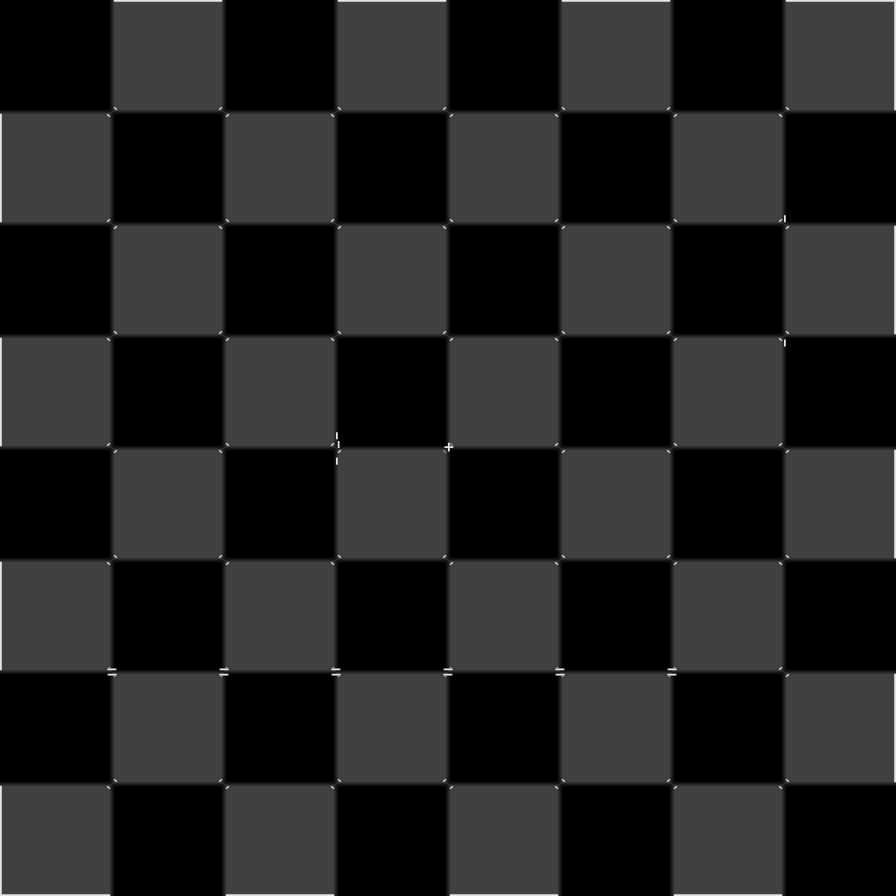
Write a Shadertoy shader that draws this pattern.

```glsl
// Checkerboard of 8 by 8 dark tiles: grey squares with softly ramped edges on black.
// A signed distance to the grid shades the tiles; fine pale specks chip the joints,
// with a few longer scratches, and a thin pale rim lines the outer grey tiles.

#define TILES 8.0
#define HAIRS 64.0      // hairlines per tile side, the unit of all fine detail
#define GREY 0.25
#define PALE 0.90
#define RAMP 1.5        // half width of the soft tile edge
#define CHIP_REACH 4.0  // diagonal distance of a chip from its joint
#define CHIP_SPAN 1.5   // half length of a chip
#define WORN_ROW 2.0    // joint row with flattened chips

// Antialiased coverage of a band with the given half width
float band(float d, float halfWidth, float px) {
    return clamp((halfWidth - abs(d)) / px + 0.5, 0.0, 1.0);
}

// Antialiased coverage of an axis-aligned box
float box(vec2 q, vec2 centre, vec2 halfSize, float px) {
    return band(q.x - centre.x, halfSize.x, px) * band(q.y - centre.y, halfSize.y, px);
}

// Upright scratch between two heights beside a joint
float scratch(vec2 q, float low, float high, float px) {
    return box(q, vec2(0.5, 0.5 * (low + high)), vec2(0.5, 0.5 * (high - low)), px);
}

bool isJoint(vec2 joint, float column, float row) {
    return distance(joint, vec2(column, row)) < 0.1;
}

// Pale wear around one joint
float jointWear(vec2 q, vec2 joint, float greySide, float px) {
    vec2 a = abs(q);
    float chip = band(a.x + a.y - CHIP_REACH, 0.5, px)
               * band(a.x - a.y, CHIP_SPAN, px) * greySide;

    // Flattened double dashes along the worn row
    if (abs(joint.y - WORN_ROW) < 0.1 && joint.x < TILES - 1.5)
        chip = max(chip * 0.6, box(a, vec2(0.0, 1.5), vec2(2.5, 0.5), px));

    // Individual scratches and one small cross
    if (isJoint(joint, 3.0, 4.0)) {
        chip = max(chip, scratch(q, 5.0, 9.0, px));
        chip = max(chip, scratch(q - vec2(1.0, 0.0), 0.0, 4.0, px));
        chip = max(chip, scratch(q, -9.5, -5.5, px));
    }
    if (isJoint(joint, 7.0, 6.0)) chip = max(chip, scratch(q, 1.0, 5.0, px));
    if (isJoint(joint, 7.0, 5.0)) chip = max(chip, scratch(q, -6.0, -2.0, px));
    if (isJoint(joint, 4.0, 4.0)) {
        chip = max(chip * 0.5, box(q, vec2(0.5), vec2(2.5, 0.5), px));
        chip = max(chip, box(q, vec2(0.5), vec2(0.5, 2.5), px));
    }
    return chip;
}

void mainImage(out vec4 fragColor, in vec2 fragCoord) {
    vec2 p = fragCoord / iResolution.xy * TILES;
    float px = TILES * HAIRS / min(iResolution.x, iResolution.y);

    // Offset from the nearest inner joint, in hairlines
    vec2 joint = clamp(floor(p + 0.5), 1.0, TILES - 1.0);
    vec2 q = (p - joint) * HAIRS;

    // Signed distance to the grid: positive in grey tiles, negative in black
    vec2 tile = floor(p);
    float side = 1.0 - 2.0 * mod(tile.x + tile.y, 2.0);
    float inside = side * min(abs(q.x), abs(q.y));
    float greySide = clamp(inside / px + 0.5, 0.0, 1.0);

    // Soft-edged tile
    float shade = GREY * clamp((inside + RAMP) / (2.0 * RAMP), 0.0, 1.0);

    // Pale rim where grey tiles meet the canvas border
    vec2 border = min(p, TILES - p) * HAIRS;
    float rim = band(min(border.x, border.y), 1.0, px)
              * clamp((inside - 1.0) / px + 0.5, 0.0, 1.0);

    float wear = max(rim, jointWear(q, joint, greySide, px));
    fragColor = vec4(vec3(mix(shade, PALE, wear)), 1.0);
}
```
